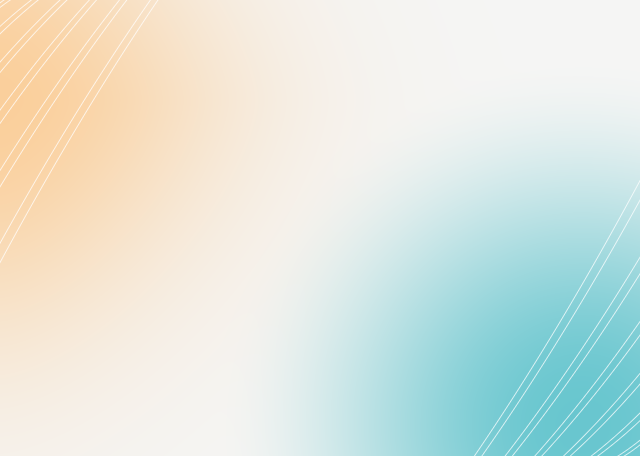
Write a WebGL 1 fragment shader that draws this background.

```glsl
precision highp float;
// Soft orange and teal corner glows on off-white, with fans of fine white lines.

uniform vec2 u_resolution;

const vec3 PAPER = vec3(0.961, 0.961, 0.957);
const vec3 ORANGE = vec3(0.982, 0.812, 0.610);
const vec3 TEAL = vec3(0.412, 0.778, 0.812);
const vec3 LINE_COLOR = vec3(1.0);

const float LINE_WIDTH = 0.0019;
const float LINE_OPACITY = 0.8;
const float LINE_SAG = 0.12;
const float PAIR_GAP = 0.12;

// Gaussian falloff with slightly diamond-shaped contours.
float diamondGlow(vec2 offset, float radius) {
  vec2 powered = pow(abs(offset) + 1e-5, vec2(1.5));
  float d = pow(powered.x + powered.y, 2.0 / 3.0) / radius;
  return exp(-d * d);
}

float roundGlow(vec2 offset, float inner, float outer) {
  return 1.0 - smoothstep(inner, outer, length(offset));
}

// Antialiased coverage that keeps its weight when thinner than a pixel.
float strokeCoverage(float dist, float width, float pixel) {
  float edge = (0.5 * (width + pixel) - dist) / pixel;
  return clamp(edge, 0.0, min(1.0, width / pixel));
}

// Sagging line joining both sides of a corner; rank sets its reach.
float cornerLine(vec2 q, float rank, float pixel) {
  float reachX = (0.0011 * rank + 0.055) * rank - 0.0147;
  float reachY = (0.01355 * rank + 0.01575) * rank;
  float t = q.x / reachX;
  float height = reachY * (1.0 - t) * (1.0 - LINE_SAG * t);
  float slope = reachY / reachX * (1.0 + LINE_SAG - 2.0 * LINE_SAG * t);
  float dist = abs(q.y - height) / length(vec2(slope, 1.0));
  return strokeCoverage(dist, LINE_WIDTH, pixel) * step(t, 1.2);
}

// Six pairs of lines spreading out from a corner.
float lineFan(vec2 q, float pixel) {
  float cover = 0.0;
  for (int i = 1; i <= 6; i++) {
    float rank = float(i);
    cover = max(cover, cornerLine(q, rank - PAIR_GAP, pixel));
    cover = max(cover, cornerLine(q, rank + PAIR_GAP, pixel));
  }
  return cover;
}

void main() {
  // Canvas height is one unit; both corner frames point inward.
  float pixel = 1.0 / u_resolution.y;
  vec2 p = gl_FragCoord.xy * pixel;
  vec2 topLeft = vec2(p.x, 1.0 - p.y);
  vec2 bottomRight = vec2(u_resolution.x * pixel - p.x, p.y);

  // Background glows
  vec2 warmOffset = (topLeft - vec2(0.0, 0.22)) * vec2(1.0, 0.93);
  float warm = diamondGlow(warmOffset, 0.495);
  float cool = roundGlow(bottomRight - vec2(0.125, 0.066), 0.037, 0.815);
  vec3 color = PAPER + warm * (ORANGE - PAPER) + cool * (TEAL - PAPER);

  // Line fans
  float lines = max(lineFan(topLeft + vec2(0.0092, 0.011), pixel),
                    lineFan(bottomRight, pixel));
  color = mix(color, LINE_COLOR, lines * LINE_OPACITY);

  gl_FragColor = vec4(color, 1.0);
}
```
